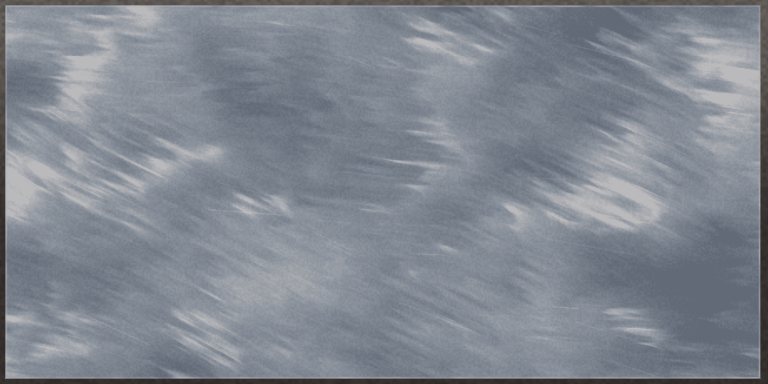
Write a Shadertoy shader that draws this texture.

```glsl
#define SLATE      vec3(0.385, 0.417, 0.470)
#define STEEL      vec3(0.533, 0.563, 0.604)
#define PALE       vec3(0.710, 0.712, 0.724)
#define FRAME_DARK vec3(0.205, 0.185, 0.175)
#define FRAME_LIT  vec3(0.365, 0.345, 0.325)
#define CLOUD      3.10
#define STREAK     0.75
#define BLOTCH     0.85
#define HAIRS      0.42
#define GRAIN      0.30
#define SCRATCHES  36
#define MARGIN     0.014

float hash(vec2 p) {
    vec3 h = fract(p.xyx * 0.1031);
    h += dot(h, h.yzx + 33.33);
    return fract((h.x + h.y) * h.z);
}

float noise(vec2 p) {
    vec2 cell = floor(p), f = fract(p);
    f = f * f * (3.0 - 2.0 * f);
    float low = mix(hash(cell), hash(cell + vec2(1, 0)), f.x);
    float high = mix(hash(cell + vec2(0, 1)), hash(cell + vec2(1, 1)), f.x);
    return mix(low, high, f.y);
}

// Layered noise, centred on zero
float fbm(vec2 p, int octaves) {
    float sum = 0.0, total = 0.0, amp = 1.0;
    for (int i = 0; i < octaves; i++) {
        sum += amp * (noise(p) - 0.5);
        total += amp;
        amp *= 0.55;
        p = mat2(1.98, 0.12, -0.12, 1.98) * p + 17.3;
    }
    return sum / total;
}

// Axes along and across a stroke that falls to the right
vec2 strokeSpace(vec2 p, float angle) {
    float c = cos(angle), s = sin(angle);
    vec2 q = vec2(c * p.x - s * p.y, s * p.x + c * p.y);
    q.y += 0.05 * noise(p * 2.8 + 4.0);
    return q;
}

// x: soft strokes, y: sparse sharp hairs
vec2 brushed(vec2 p, float angle) {
    vec2 q = strokeSpace(p, angle);
    float soft = fbm(q * vec2(8.0, 62.0), 2);
    float hair = noise(q * vec2(11.0, 150.0) + 70.0);
    return vec2(soft, smoothstep(0.62, 0.95, hair));
}

float segmentDistance(vec2 p, vec2 a, vec2 b) {
    vec2 ap = p - a, ab = b - a;
    return length(ap - ab * clamp(dot(ap, ab) / dot(ab, ab), 0.0, 1.0));
}

float scratches(vec2 p, float aspect, float px) {
    float sum = 0.0;
    for (int i = 0; i < SCRATCHES; i++) {
        float id = float(i);
        vec2 start = vec2(hash(vec2(id, 3.1)) * aspect, hash(vec2(id, 7.7)));
        float angle = mix(0.02, 0.5, hash(vec2(id, 11.3)));
        float reach = mix(0.05, 0.25, hash(vec2(id, 19.9)));
        vec2 end = start + reach * vec2(cos(angle), -sin(angle));
        float line = 1.0 - smoothstep(0.0, 0.001 + px, segmentDistance(p, start, end));
        sum += line * hash(vec2(id, 23.5));
    }
    return min(sum, 1.0);
}

vec3 metal(vec2 p, float aspect, float px) {
    // Stroke direction drifts from shallow to steep
    float steep = smoothstep(0.3, 0.7, noise(p * 1.9 + 9.0) + 0.3 * (0.5 - p.y));
    vec2 brush = mix(brushed(p, 0.12), brushed(p + 5.0, 0.46), steep);

    // Broad clouding and compact pale wipes, both feathered by the strokes
    vec2 feather = vec2(0.12, -0.03) * brush.x;
    float cloud = fbm((p + feather) * vec2(2.9, 3.7) + 21.0, 5);
    float wipe = fbm((p + feather) * vec2(5.4, 6.6) + 33.0, 3);
    float blotch = smoothstep(0.06, 0.34, wipe + 0.25 * brush.x + 0.4 * cloud);

    float tone = 0.70 + CLOUD * cloud + STREAK * (0.7 + blotch) * brush.x;
    tone += BLOTCH * blotch * (0.8 + brush.x);
    tone += HAIRS * brush.y * (0.25 + blotch + max(cloud, 0.0));
    tone += GRAIN * (noise(p * 230.0) - 0.5);
    tone += 0.35 * scratches(p, aspect, px);
    tone = clamp(tone, 0.0, 2.1);
    return tone < 1.0 ? mix(SLATE, STEEL, tone) : mix(STEEL, PALE, tone - 1.0);
}

void mainImage(out vec4 fragColor, in vec2 fragCoord) {
    float px = 1.0 / iResolution.y;
    float aspect = iResolution.x * px;
    vec2 p = fragCoord * px;

    // Signed distance inward from the plate edge
    vec2 inset = min(p - MARGIN, vec2(aspect - 1.4 * MARGIN, 1.0 - MARGIN) - p);
    float inside = min(inset.x, inset.y);

    // Thin worn rim
    vec3 plate = metal(p, aspect, px);
    float wear = noise(p * 30.0 + 60.0);
    float rim = 1.0 - smoothstep(0.0, 0.002 + px, abs(inside - 0.002));
    plate = mix(plate, PALE, rim * mix(0.1, 0.8, wear));

    vec3 frame = mix(FRAME_DARK, FRAME_LIT, smoothstep(0.35, 0.95, p.y));
    frame *= 0.88 + 0.24 * noise(p * 110.0);

    vec3 color = mix(frame, plate, smoothstep(-0.5 * px, 0.5 * px, inside));
    fragColor = vec4(color, 1.0);
}
```
